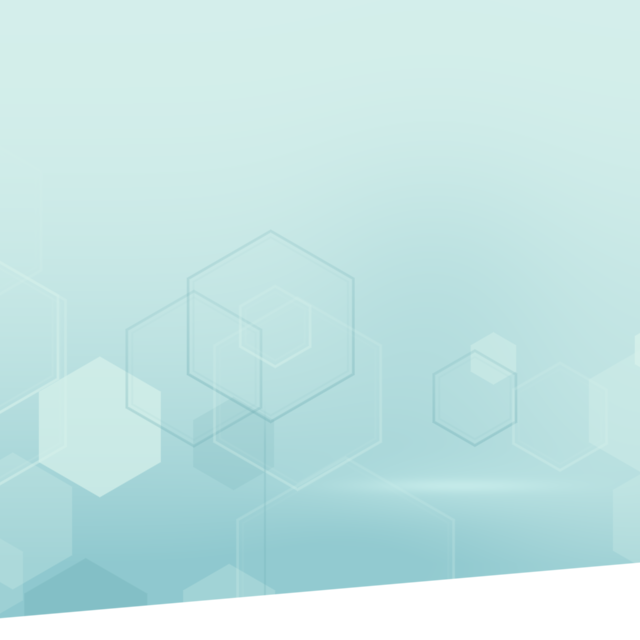
Write a Shadertoy shader that draws this background.

```glsl
#define TOP_COLOR vec3(0.83, 0.935, 0.92)
#define DEEP_COLOR vec3(0.56, 0.785, 0.81)
#define LIGHT_COLOR vec3(0.84, 0.945, 0.92)
#define DARK_COLOR vec3(0.40, 0.66, 0.69)
#define GLOW_COLOR vec3(0.80, 0.94, 0.93)
#define GLOW_CENTER vec2(0.715, 0.241)
#define LINE_WIDTH 0.0042
#define SLOPE_START 0.034
#define SLOPE_RISE 0.087

// Each hexagon: center, circumradius, strength (positive light, negative dark)
const vec4 PLATES[10] = vec4[10](
    vec4(0.020, 0.186, 0.107, 0.26),
    vec4(-0.030, 0.100, 0.076, 0.20),
    vec4(0.134, 0.017, 0.111, -0.28),
    vec4(0.358, 0.036, 0.083, 0.26),
    vec4(0.365, 0.307, 0.073, -0.16),
    vec4(0.156, 0.333, 0.110, 0.72),
    vec4(0.771, 0.440, 0.041, 0.46),
    vec4(1.005, 0.358, 0.098, 0.36),
    vec4(1.040, 0.187, 0.095, 0.26),
    vec4(1.030, 0.453, 0.044, 0.80));

const vec4 OUTLINES[10] = vec4[10](
    vec4(-0.070, 0.655, 0.155, 0.22),
    vec4(-0.022, 0.473, 0.130, 0.65),
    vec4(-0.095, 0.417, 0.228, 0.55),
    vec4(0.303, 0.424, 0.121, -0.30),
    vec4(0.423, 0.490, 0.149, -0.36),
    vec4(0.430, 0.490, 0.063, 0.50),
    vec4(0.465, 0.385, 0.150, 0.36),
    vec4(0.742, 0.378, 0.074, -0.34),
    vec4(0.875, 0.349, 0.084, 0.36),
    vec4(0.540, 0.090, 0.195, 0.32));

// Signed distance to a hexagon with a vertex at the top
float hexagon(vec2 p, float radius) {
    p = abs(p);
    return max(p.x, dot(p, vec2(0.5, 0.8660))) - radius * 0.8660;
}

float softSpot(vec2 p, vec2 center, vec2 size) {
    vec2 q = (p - center) / size;
    return exp(-dot(q, q));
}

vec3 tint(vec3 color, float strength, float coverage) {
    vec3 ink = strength > 0.0 ? LIGHT_COLOR : DARK_COLOR;
    return mix(color, ink, abs(strength) * coverage);
}

vec3 backdrop(vec2 uv) {
    float depth = pow(clamp((1.0 - uv.y) / 0.88, 0.0, 1.0), 2.2);
    depth += 0.17 * softSpot(uv, vec2(0.68, 0.55), vec2(0.20, 0.22));
    depth += 0.10 * softSpot(uv, vec2(0.56, 0.14), vec2(0.18, 0.08));
    depth -= 0.28 * softSpot(uv, vec2(1.00, 0.20), vec2(0.28, 0.25));
    return mix(TOP_COLOR, DEEP_COLOR, clamp(depth, 0.0, 1.0));
}

void mainImage(out vec4 fragColor, in vec2 fragCoord) {
    vec2 uv = fragCoord / iResolution.xy;
    float soft = max(0.0013, 1.0 / iResolution.y);
    vec3 color = backdrop(uv);

    // Translucent plates
    for (int i = 0; i < PLATES.length(); i++) {
        vec4 plate = PLATES[i];
        float d = hexagon(uv - plate.xy, plate.z);
        color = tint(color, plate.w, 1.0 - smoothstep(-soft, soft, d));
    }

    // Thin outlines, fainter toward their tops, with a ghost line inside
    for (int i = 0; i < OUTLINES.length(); i++) {
        vec4 outline = OUTLINES[i];
        vec2 p = uv - outline.xy;
        float d = hexagon(p, outline.z);
        float halfWidth = 0.5 * LINE_WIDTH;
        float line = 1.0 - smoothstep(halfWidth - soft, halfWidth + soft, abs(d));
        float ghost = 1.0 - smoothstep(0.0, 2.0 * soft, abs(d + 2.0 * LINE_WIDTH));
        float fade = mix(1.0, 0.55, smoothstep(-outline.z, outline.z, p.y));
        color = tint(color, outline.w, fade * max(line, 0.25 * ghost));
        color = tint(color, 0.05, 1.0 - smoothstep(-soft, soft, d));
    }

    // Faint upright seam
    float seam = 1.0 - smoothstep(0.0, 2.0 * soft, abs(uv.x - 0.414));
    seam *= smoothstep(0.38, 0.30, uv.y);
    color = tint(color, -0.22, seam);

    // Horizontal light streak with a wide halo
    float streak = 0.65 * softSpot(uv, GLOW_CENTER, vec2(0.15, 0.011));
    float halo = 0.32 * softSpot(uv, GLOW_CENTER, vec2(0.22, 0.045));
    color = mix(color, GLOW_COLOR, streak + halo * (1.0 - streak));

    // Slanted white base
    float slope = uv.y - SLOPE_START - SLOPE_RISE * uv.x;
    color = mix(vec3(1.0), color, smoothstep(-soft, soft, slope));

    fragColor = vec4(color, 1.0);
}
```
